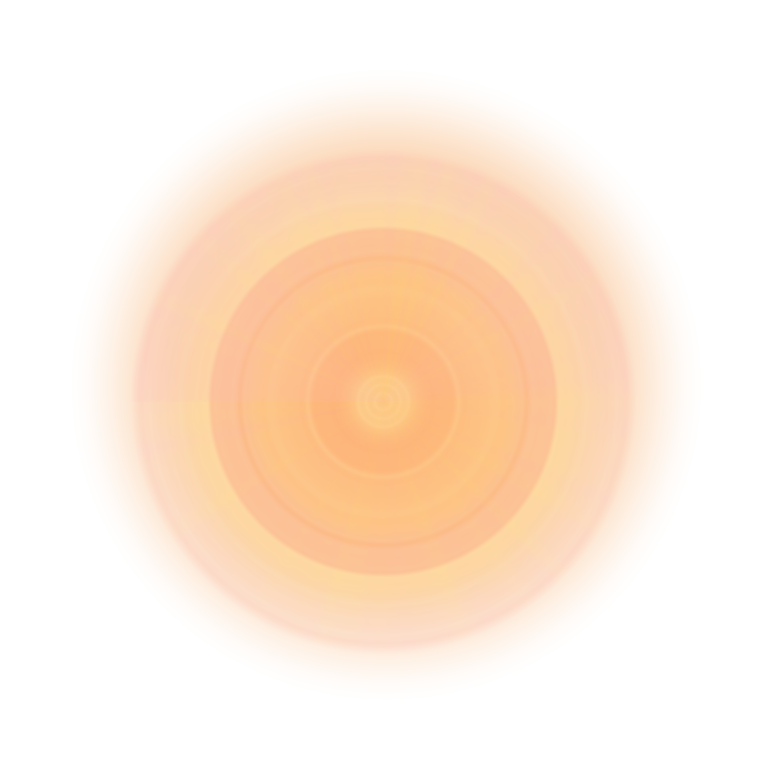
Give the GLSL for this background, as a Shadertoy shader.

```glsl
const vec3 WHITE = vec3(1.0);
const vec3 HALO = vec3(0.985, 0.83, 0.69);
const vec3 ROSE = vec3(0.985, 0.765, 0.70);
const vec3 GOLD = vec3(0.995, 0.85, 0.61);
const vec3 PEACH = vec3(0.988, 0.76, 0.59);
const vec3 APRICOT = vec3(0.992, 0.77, 0.52);
const vec3 ORANGE = vec3(0.992, 0.695, 0.47);
const vec3 CORE = vec3(0.99, 0.78, 0.52);

float hash(float n) {
    return fract(sin(n * 127.1) * 4375.85);
}

float noise(float x) {
    float i = floor(x);
    float f = fract(x);
    return mix(hash(i), hash(i + 1.0), f * f * (3.0 - 2.0 * f));
}

// Soft coverage of a disc
float disc(float r, float radius, float blur) {
    return 1.0 - smoothstep(radius - blur, radius + blur, r);
}

// Soft circular line
float ring(float r, float radius, float width) {
    float d = (r - radius) / width;
    return exp(-d * d);
}

// Bump around a direction, in radians
float sector(float angle, float centre, float sharpness) {
    return exp(sharpness * (cos(angle - centre) - 1.0));
}

vec3 paintDisc(vec3 base, float r) {
    vec3 c = mix(base, GOLD, 0.7 * ring(r, 0.232, 0.032));
    c = mix(c, PEACH, disc(r, 0.226, 0.004));
    c = mix(c, APRICOT, 0.85 * disc(r, 0.175, 0.020));
    c = mix(c, ORANGE, 0.90 * disc(r, 0.105, 0.050));
    return mix(c, CORE, disc(r, 0.046, 0.018));
}

vec3 paintRings(vec3 base, float r) {
    vec3 c = mix(base, ORANGE, 0.35 * ring(r, 0.187, 0.004));
    c = mix(c, GOLD, 0.28 * ring(r, 0.098, 0.004));
    c = mix(c, ROSE, 0.20 * ring(r, 0.315, 0.004));
    // Fine ripples at the core
    for (int i = 1; i <= 3; i++) {
        c = mix(c, GOLD, 0.22 * ring(r, 0.011 * float(i), 0.0025));
    }
    // Irregular grooves across the whole disc
    float groove = 0.65 * noise(r * 110.0) + 0.35 * noise(r * 260.0) - 0.5;
    return c + vec3(0.0, 0.022, 0.026) * groove * disc(r, 0.325, 0.006);
}

vec3 paintSectors(vec3 base, float r, float angle) {
    float inside = disc(r, 0.325, 0.008);
    float warm = 0.20 * sector(angle, 1.45, 12.0) + 0.12 * sector(angle, -0.8, 2.0);
    float pink = 0.14 * sector(angle, 0.55, 6.0);
    pink += 0.16 * sector(angle, 2.75, 5.0) * step(0.0, angle);
    vec3 c = mix(base, ROSE, pink * inside);
    c = mix(c, vec3(0.995, 0.78, 0.43), warm * disc(r, 0.21, 0.06));
    // Faint radial streaks
    float streak = noise(angle * 17.0 + 60.0) - 0.5;
    return c + vec3(0.0, 0.012, -0.018) * streak * inside;
}

void mainImage(out vec4 fragColor, in vec2 fragCoord) {
    vec2 uv = (fragCoord - 0.5 * iResolution.xy) / min(iResolution.x, iResolution.y) + 0.5;
    vec2 p = uv - vec2(0.499, 0.477);
    float r = length(p);
    float angle = atan(p.y, p.x);

    // Blurred halo, slightly above the disc centre
    float glow = 1.0 - smoothstep(0.26, 0.42, length(uv - vec2(0.503, 0.499)));
    vec3 colour = mix(WHITE, HALO, glow);

    // Rosy rim, then the layered disc
    float rim = disc(r, 0.326, 0.004) * smoothstep(0.24, 0.32, r);
    colour = mix(colour, ROSE, 0.17 * rim);
    colour = paintDisc(colour, r);
    colour = paintRings(colour, r);
    colour = paintSectors(colour, r, angle);

    fragColor = vec4(clamp(colour, 0.0, 1.0), 1.0);
}
```
